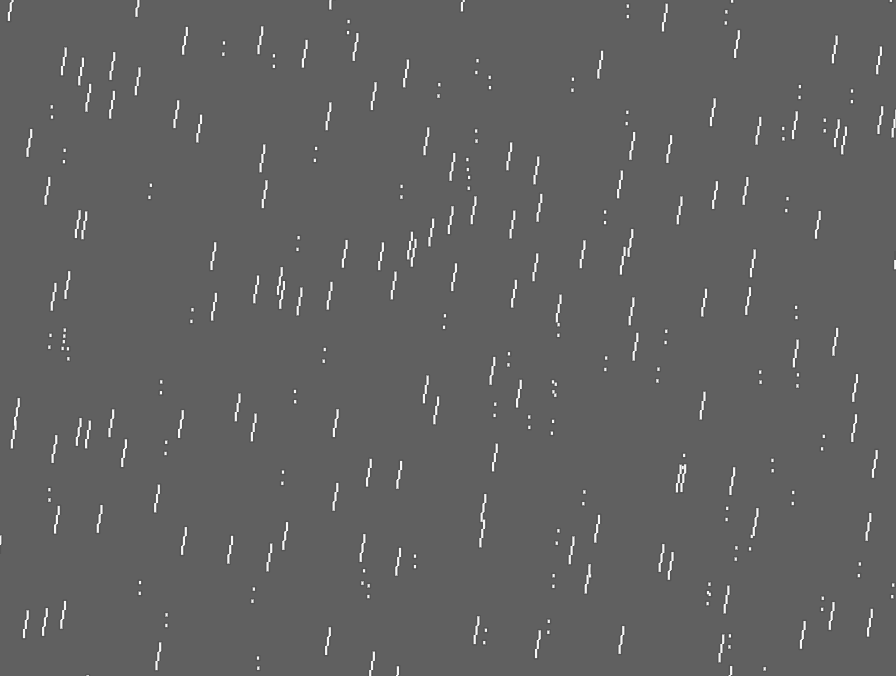
This pattern is drawn by a Shadertoy shader. Its source:

```glsl
// Lengths are fractions of the canvas height
const vec3 GROUND = vec3(0.378);
const vec3 RIM = vec3(0.33);
const vec3 RAIN = vec3(0.97);

const int LAYERS = 4;
const float CELL = 0.1;
const float STREAK_SHARE = 0.275;
const float DROP_SHARE = 0.15;

const float STREAK_LENGTH = 0.041;
const float STREAK_SLIP = 0.0027;
const float HALF_WIDTH = 0.0016;
const float DROP_HALF_HEIGHT = 0.0024;
const float DROP_SPACING = 0.0165;
const float RIM_WIDTH = 0.0024;

vec3 hash3(vec3 p) {
    p = fract(p * vec3(0.1031, 0.1030, 0.0973));
    p += dot(p, p.yxz + 33.33);
    return fract((p.xxy + p.yxx) * p.zyx);
}

float boxDistance(vec2 p, vec2 halfSize) {
    vec2 d = abs(p) - halfSize;
    return length(max(d, 0.0)) + min(max(d.x, d.y), 0.0);
}

// Slanted streak made of three upright pieces
float streakDistance(vec2 p, float pixel) {
    float joint = STREAK_LENGTH / 6.0;
    float soft = 0.5 * pixel;
    float stair = smoothstep(-soft, soft, p.y - joint)
                + smoothstep(-soft, soft, p.y + joint) - 1.0;
    p.x -= stair * STREAK_SLIP;
    return boxDistance(p, vec2(HALF_WIDTH, 0.5 * STREAK_LENGTH));
}

// Two small drops, one above the other
float dropPairDistance(vec2 p, float variation) {
    float side = p.y < 0.0 ? -1.0 : 1.0;
    float lean = mix(-0.0008, 0.0026, variation);
    float spacing = DROP_SPACING * mix(0.88, 1.12, variation);
    p -= 0.5 * side * vec2(lean, spacing);
    return boxDistance(p, vec2(HALF_WIDTH, DROP_HALF_HEIGHT));
}

// Nearest mark among the four closest cells of every layer
float rainDistance(vec2 p, float pixel) {
    float nearest = 1.0;
    for (int layer = 0; layer < LAYERS; layer++) {
        float seed = float(layer) * 17.3 + 5.1;
        vec2 grid = p / CELL + hash3(vec3(seed)).xy;
        vec2 corner = floor(grid - 0.5);
        for (int i = 0; i < 4; i++) {
            vec2 cell = corner + vec2(i % 2, i / 2);
            vec3 rnd = hash3(vec3(cell + 40.0, seed));
            vec2 offset = (grid - cell - rnd.xy) * CELL;
            if (rnd.z < STREAK_SHARE) {
                nearest = min(nearest, streakDistance(offset, pixel));
            } else if (rnd.z < STREAK_SHARE + DROP_SHARE) {
                float variation = (rnd.z - STREAK_SHARE) / DROP_SHARE;
                nearest = min(nearest, dropPairDistance(offset, variation));
            }
        }
    }
    return nearest;
}

float coverage(float distance, float pixel) {
    return clamp(0.5 - distance / pixel, 0.0, 1.0);
}

void mainImage(out vec4 fragColor, in vec2 fragCoord) {
    float pixel = 1.0 / iResolution.y;
    float d = rainDistance(fragCoord * pixel, pixel);

    // Faint dark rim below the bright marks
    vec3 color = mix(GROUND, RIM, coverage(d - RIM_WIDTH, pixel));
    color = mix(color, RAIN, coverage(d, pixel));
    fragColor = vec4(color, 1.0);
}
```
